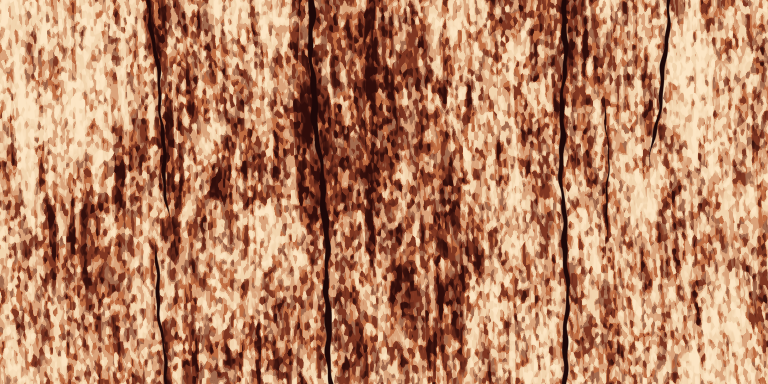
Reproduce this texture procedurally as a Shadertoy shader.

```glsl
// Weathered, flaking wood boards with vertical grain and deep dark cracks.

vec3 hash3(vec2 p) {
    vec3 h = fract(p.xyx * vec3(0.1031, 0.1030, 0.0973));
    h += dot(h, h.yxz + 33.33);
    return fract((h.xxy + h.yzz) * h.zyx);
}

// Soft cellular noise: random values blended around jittered points, about -0.5 to 0.5.
float softCells(vec2 p) {
    vec2 cell = floor(p);
    float total = 0.0, weightSum = 1e-5;
    for (int j = -1; j <= 1; j++)
    for (int i = -1; i <= 1; i++) {
        vec2 id = cell + vec2(i, j);
        vec3 rnd = hash3(id + 71.0);
        vec2 d = id + rnd.xy - p;
        float w = exp(-8.0 * dot(d, d));
        total += w * (rnd.z - 0.5);
        weightSum += w;
    }
    return total / weightSum;
}

// Sideways wander of a crack along its height.
float wander(float y, float seed) {
    return 0.006 * sin(9.0 * y + seed)
         + 0.003 * sin(31.0 * y + 2.3 * seed)
         + 0.0015 * sin(83.0 * y + 4.1 * seed);
}

// x: coverage of the cracks, y: stained wood beside them.
vec2 cracks(vec2 p, float soft) {
    // Each crack: x at the top, x at the bottom, lower end, upper end.
    const vec4 path[6] = vec4[6](
        vec4(0.385, 0.490, 0.38, 1.20),
        vec4(0.375, 0.430, -0.20, 0.42),
        vec4(0.807, 0.867, -0.20, 1.20),
        vec4(1.465, 1.472, -0.20, 1.20),
        vec4(1.747, 1.617, 0.55, 1.20),
        vec4(1.575, 1.580, 0.32, 0.80));
    const float halfWidth[6] = float[6](0.0050, 0.0045, 0.0080, 0.0065, 0.0058, 0.0022);

    vec2 result = vec2(0.0);
    for (int i = 0; i < 6; i++) {
        vec4 c = path[i];
        float seed = float(i) * 1.7 + 0.6;
        float dist = abs(p.x - mix(c.y, c.x, p.y) - wander(p.y, seed));
        float taper = smoothstep(c.z, c.z + 0.12, p.y) * smoothstep(c.w, c.w - 0.12, p.y);
        float ragged = 0.85 + 0.2 * sin(23.0 * p.y + seed) + 0.15 * sin(71.0 * p.y - seed);
        float w = mix(-soft, halfWidth[i] * ragged, taper);
        result.x = max(result.x, smoothstep(-soft, soft, w - dist));
        result.y = max(result.y, taper * exp(-dist / 0.014));
    }
    return result;
}

// Ramp from bark-dark pits to bleached cream; level is spread evenly over 0 to 1.
vec3 woodColor(float level, float dullness) {
    vec3 pit = vec3(0.19, 0.05, 0.04);
    vec3 rust = vec3(0.50, 0.21, 0.13);
    vec3 amber = mix(vec3(0.76, 0.43, 0.26), vec3(0.64, 0.42, 0.31), dullness);
    vec3 tan_ = vec3(0.86, 0.64, 0.48);
    vec3 cream = vec3(0.95, 0.83, 0.68);
    vec3 col = mix(pit, rust, smoothstep(0.0, 0.08, level));
    col = mix(col, amber, smoothstep(0.13, 0.24, level));
    col = mix(col, tan_, smoothstep(0.36, 0.50, level));
    col = mix(col, cream, smoothstep(0.66, 0.82, level));
    return mix(col, vec3(0.99, 0.90, 0.77), smoothstep(0.88, 1.0, level));
}

void mainImage(out vec4 fragColor, in vec2 fragCoord) {
    vec2 p = fragCoord / iResolution.y;
    vec2 crack = cracks(p, 0.8 / iResolution.y);

    // The grain leans and sways a little.
    vec2 g = p;
    g.x += 0.03 * p.y + 0.006 * sin(5.0 * p.y + 3.0 * p.x);

    // Bleached sides, darker middle, drifting stains.
    float tone = 0.18 + 0.42 * cos(3.3 * p.x) + 0.15 * sin(7.0 * p.x - 5.0 * p.y);
    tone += 1.2 * softCells(g * vec2(4.0, 2.2) + 3.0);
    tone += 1.6 * softCells(g * vec2(15.0, 7.0) + 11.0);

    // Long fibres, flaking patches and fine specks.
    tone += 1.5 * softCells(g * vec2(92.0, 4.0) + 23.0);
    tone += 1.7 * softCells(g * vec2(58.0, 27.0) + 37.0);
    tone += 2.7 * softCells(g * vec2(112.0, 62.0) + 51.0);

    // Narrow gouges, and stain along the cracks.
    tone -= 1.3 * smoothstep(0.27, 0.42, softCells(g * vec2(42.0, 6.0) + 67.0));
    tone -= 0.8 * crack.y;

    float level = 1.0 / (1.0 + exp(-1.7 * tone));
    float dullness = smoothstep(-0.1, 0.2, softCells(g * vec2(70.0, 30.0) + 83.0));
    vec3 col = woodColor(level, dullness);
    col = mix(col, vec3(0.12, 0.03, 0.03), crack.x);
    fragColor = vec4(col, 1.0);
}
```
